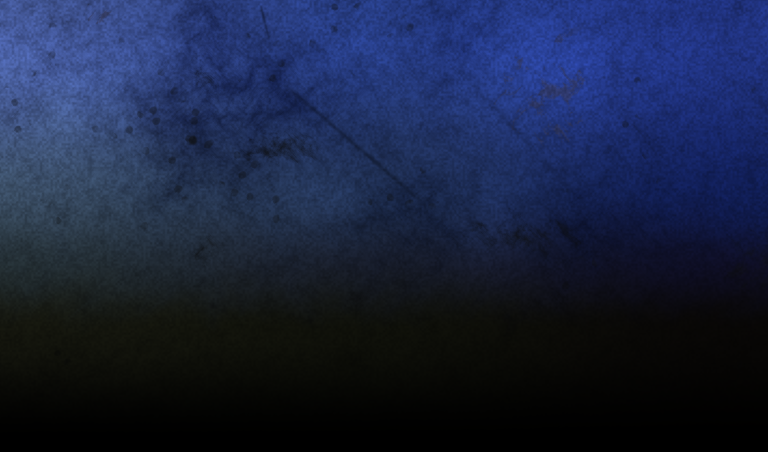
Write a WebGL 2 fragment shader that draws this background.

```glsl
#version 300 es
precision highp float;
// A weathered blue wall that sinks into black towards the floor.
// Three-stop colour rows are blended vertically, then layered cellular noise
// mottles them and breaks soft elliptical patches into stains and specks.

#define ASPECT 1.695
#define MOTTLE_SCALE 5.0
#define MOTTLE_DEPTH 0.13
#define GRAIN_SCALE 210.0
#define GRAIN_DEPTH 0.26
#define STAIN_DEPTH 0.72
#define SHADE_DEPTH 0.42
#define GLOW_GAIN 0.24
#define SCRATCH_DEPTH 0.28

uniform vec2 u_resolution;
out vec4 outColor;

vec2 hash2(vec2 p) {
  vec3 q = fract(vec3(p.xyx) * vec3(0.1031, 0.1030, 0.0973));
  q += dot(q, q.yzx + 33.33);
  return fract((q.xx + q.yz) * q.zy);
}

// Squared distance to the nearest scattered cell point
float cellular(vec2 p) {
  vec2 cell = floor(p), f = p - cell;
  float nearest = 2.0;
  for (int j = -1; j <= 1; j++)
    for (int i = -1; i <= 1; i++) {
      vec2 o = vec2(i, j);
      vec2 d = o + hash2(cell + o + 50.0) - f;
      nearest = min(nearest, dot(d, d));
    }
  return nearest;
}

// Layered cellular noise, roughly -1 to 1
float mottle(vec2 p) {
  float sum = 0.0, weight = 1.0, total = 0.0;
  p += 0.25 * sin(p.yx * 1.7 + 1.3) + 0.09 * sin(p.yx * 5.3);
  for (int i = 0; i < 5; i++) {
    sum += weight * cellular(p);
    total += weight;
    weight *= 0.64;
    p = mat2(1.6, 1.2, -1.2, 1.6) * p + 7.3;
  }
  return clamp((sum / total - 0.27) * 5.0, -1.0, 1.0);
}

float grain(vec2 p) {
  vec2 c = floor(p), f = smoothstep(0.0, 1.0, p - c);
  vec2 k = vec2(0.0, 1.0);
  float low = mix(hash2(c).x, hash2(c + k.yx).x, f.x);
  float high = mix(hash2(c + k.xy).x, hash2(c + k.yy).x, f.x);
  return mix(low, high, f.y) - 0.5;
}

// Soft elliptical patch
float patchAt(vec2 p, float x, float y, float rx, float ry) {
  vec2 d = (p - vec2(x, y)) / vec2(rx, ry);
  return exp(-dot(d, d));
}

float scratch(vec2 p, vec2 a, vec2 b, float width) {
  vec2 ab = b - a;
  float t = clamp(dot(p - a, ab) / dot(ab, ab), 0.0, 1.0);
  float d = length(p - a - ab * t) / width;
  return exp(-d * d) * smoothstep(0.0, 0.1, t) * smoothstep(1.0, 0.7, t);
}

vec3 row(vec3 left, vec3 middle, vec3 right, float x) {
  return mix(mix(left, middle, smoothstep(0.0, 0.5, x)), right, smoothstep(0.45, 0.95, x));
}

void main() {
  vec2 uv = gl_FragCoord.xy / u_resolution;
  vec2 p = uv * vec2(ASPECT, 1.0);
  float broad = mottle(p * MOTTLE_SCALE);
  float fine = mottle(p * MOTTLE_SCALE * 4.0 + 19.0);
  float rough = 0.6 * broad + 0.6 * fine;

  // Colour rows from the top of the wall to the floor
  vec3 top = row(vec3(0.23, 0.30, 0.52), vec3(0.14, 0.22, 0.48), vec3(0.12, 0.19, 0.48), uv.x);
  vec3 mid = row(vec3(0.21, 0.28, 0.36), vec3(0.12, 0.18, 0.30), vec3(0.06, 0.11, 0.32), uv.x);
  vec3 low = row(vec3(0.13, 0.17, 0.19), vec3(0.09, 0.11, 0.16), vec3(0.05, 0.05, 0.13), uv.x);
  vec3 base = row(vec3(0.075, 0.08, 0.05), vec3(0.055, 0.06, 0.035), vec3(0.03, 0.025, 0.02), uv.x);
  float v = uv.y + 0.018 * broad;
  vec3 color = base * smoothstep(0.02, 0.28, uv.y);
  color = mix(color, low, smoothstep(0.26, 0.42, v));
  color = mix(color, mid, smoothstep(0.38, 0.58, v));
  color = mix(color, top, smoothstep(0.52, 0.92, v));

  // Broad lighter clouds
  float glow = patchAt(p, 0.10, 0.80, 0.26, 0.16) + patchAt(p, 1.22, 0.83, 0.20, 0.17)
    + 0.6 * patchAt(p, 0.78, 0.90, 0.14, 0.10) + 0.9 * patchAt(p, 1.07, 0.49, 0.09, 0.11)
    + 0.7 * patchAt(p, 0.73, 0.54, 0.14, 0.07);
  color *= 1.0 + GLOW_GAIN * glow;

  // Deep blue shading
  float shade = patchAt(p, 0.54, 0.77, 0.25, 0.12) + 0.7 * patchAt(p, 0.46, 0.95, 0.07, 0.11)
    + 0.6 * patchAt(p, 0.91, 0.49, 0.13, 0.12) + 0.5 * patchAt(p, 1.01, 0.93, 0.09, 0.13)
    + 0.6 * patchAt(p, 1.32, 0.50, 0.15, 0.09) + 0.5 * patchAt(p, 0.40, 0.60, 0.14, 0.08);
  shade = clamp(shade * (1.0 + 0.5 * rough), 0.0, 1.0);
  color *= 1.0 - SHADE_DEPTH * shade * vec3(1.1, 1.0, 0.75);

  // Ragged dark stains and scattered specks
  float stain = patchAt(p, 0.64, 0.68, 0.10, 0.06) + 0.9 * patchAt(p, 0.45, 0.83, 0.05, 0.04)
    + 0.8 * patchAt(p, 0.47, 0.45, 0.06, 0.08) + 0.8 * patchAt(p, 1.16, 0.48, 0.13, 0.05)
    + 0.8 * patchAt(p, 1.15, 0.32, 0.09, 0.06) + 0.9 * patchAt(p, 1.66, 0.41, 0.10, 0.09)
    + 0.7 * patchAt(p, 0.75, 0.34, 0.09, 0.04) + 0.5 * patchAt(p, 0.77, 0.83, 0.05, 0.03);
  stain = smoothstep(0.35, 1.15, stain + 0.45 * rough);
  float specks = smoothstep(0.035, 0.01, cellular(p * 19.0 + 0.08 * rough))
    * smoothstep(0.2, 0.8, broad + patchAt(p, 0.38, 0.73, 0.30, 0.20));
  stain = max(stain, 0.5 * specks);
  stain = max(stain, smoothstep(0.013, 0.006, length(p - vec2(0.425, 0.69))));
  color = mix(color, vec3(0.06, 0.065, 0.07) * smoothstep(0.0, 0.5, uv.y), STAIN_DEPTH * stain);

  // Worn brownish flecks
  float wear = patchAt(p, 1.21, 0.80, 0.13, 0.14) + patchAt(p, 0.21, 0.97, 0.05, 0.03);
  color = mix(color, vec3(0.23, 0.23, 0.34), 0.5 * smoothstep(0.75, 1.3, wear + 0.6 * fine));

  // Diagonal scratches
  float lines = scratch(p, vec2(0.62, 0.82), vec2(0.97, 0.52), 0.005)
    + 0.4 * scratch(p, vec2(1.00, 0.86), vec2(1.28, 0.56), 0.007)
    + scratch(p, vec2(0.575, 0.99), vec2(0.597, 0.90), 0.003);
  color *= 1.0 - SCRATCH_DEPTH * lines;

  // Mottled surface and plaster grain
  color *= 1.0 - MOTTLE_DEPTH * rough + GRAIN_DEPTH * grain(p * GRAIN_SCALE);
  outColor = vec4(max(color, 0.0), 1.0);
}
```
